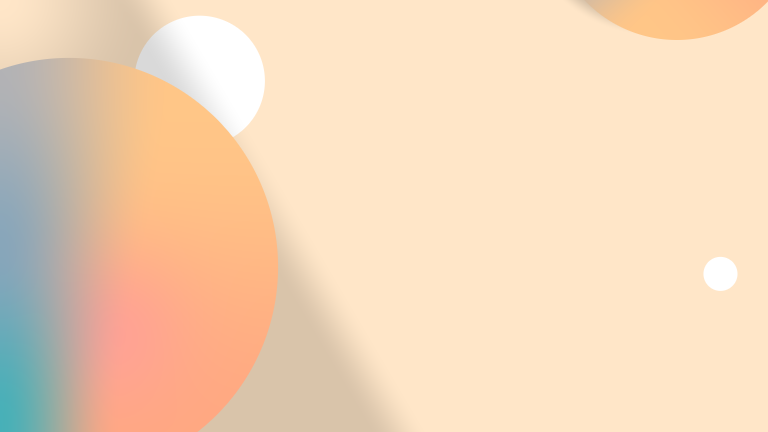
Write a Shadertoy shader that draws this background.

```glsl
const vec3 CREAM = vec3(1.0, 0.902, 0.784);
const vec3 WHITE = vec3(1.0);
const vec3 AMBER = vec3(1.0, 0.775, 0.53);
const vec3 ORANGE = vec3(1.0, 0.66, 0.505);
const vec3 PINK = vec3(1.0, 0.635, 0.58);
const vec3 TEAL = vec3(0.28, 0.69, 0.72);
const vec3 BLUE = vec3(0.53, 0.65, 0.73);
const vec3 GREY = vec3(0.70, 0.70, 0.71);

// Antialiased disc coverage
float disc(vec2 p, vec2 center, float radius, float pixel) {
    return clamp(0.5 - (length(p - center) - radius) / pixel, 0.0, 1.0);
}

// Blurred disc, fading from the inner to the outer radius
float softDisc(vec2 p, vec2 center, float inner, float outer) {
    return 1.0 - smoothstep(inner, outer, length(p - center));
}

// Soft half-plane shadow that deepens away from a corner
float slantedShadow(vec2 p, vec2 edgePoint, vec2 normal, vec2 corner) {
    float d = dot(p - edgePoint, normalize(normal));
    float edge = 1.0 - smoothstep(-0.08, 0.04, d);
    return edge * smoothstep(0.0, 0.35, distance(p, corner));
}

// Mesh-like gradient in disc space, where the rim has radius one
vec3 sphereColor(vec2 q) {
    vec3 warm = mix(ORANGE, AMBER, smoothstep(-0.8, 0.75, q.y));
    vec2 glow = (q - vec2(0.196, -0.325)) / 0.37;
    warm = mix(warm, PINK, exp(-dot(glow, glow)));

    vec3 cool = mix(TEAL, BLUE, smoothstep(-0.75, 0.1, q.y));
    cool = mix(cool, GREY, smoothstep(0.05, 0.95, q.y));

    float reach = mix(0.58, 0.83, smoothstep(-0.8, 1.0, q.y));
    return mix(cool, warm, smoothstep(0.0, reach, q.x + 0.33));
}

// Reflects a point and turns it by an angle
vec2 mirrorTurn(vec2 q, float angle) {
    float c = cos(angle), s = sin(angle);
    return mat2(c, s, s, -c) * q;
}

void mainImage(out vec4 fragColor, in vec2 fragCoord) {
    float pixel = 1.0 / iResolution.y;
    vec2 p = fragCoord * pixel;
    float aspect = iResolution.x * pixel;

    // White discs
    vec3 color = mix(CREAM, WHITE, disc(p, vec2(0.462, 0.8125), 0.1512, pixel));
    vec2 dotCenter = vec2(aspect - 0.110, 0.366);
    color = mix(color, WHITE, disc(p, dotCenter, 0.0394, pixel));

    // Shadows cast by the spheres
    float shade = slantedShadow(p, vec2(0.44, 0.861), vec2(0.862, 0.507), vec2(0.0, 1.0));
    color *= 1.0 - 0.15 * shade;
    vec2 topCenter = vec2(aspect - 0.211, 1.2014);
    float topShade = softDisc(p, topCenter + vec2(-0.055, 0.032), 0.273, 0.317);
    color *= 1.0 - 0.18 * topShade;

    // Large sphere at the left
    vec2 bigCenter = vec2(0.1597, 0.382);
    float bigRadius = 0.484;
    vec3 bigColor = sphereColor((p - bigCenter) / bigRadius);
    color = mix(color, bigColor, disc(p, bigCenter, bigRadius, pixel));

    // Cropped sphere at the top right
    float topRadius = 0.294;
    vec3 topColor = sphereColor(mirrorTurn((p - topCenter) / topRadius, radians(-50.0)));
    color = mix(color, topColor, disc(p, topCenter, topRadius, pixel));

    fragColor = vec4(color, 1.0);
}
```
